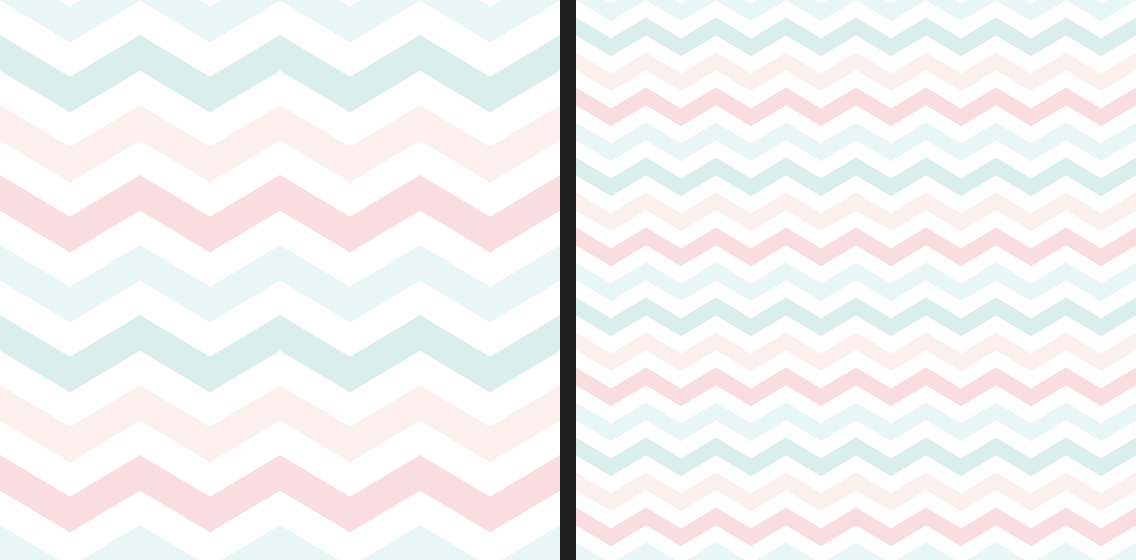
Left: one tile. Right: repeated 2 by 2.
Reproduce this pattern procedurally as a Shadertoy shader.

```glsl
// Pastel chevron stripes in four alternating colours on white, tiling seamlessly.

const float WAVES = 4.0;        // zigzag periods across
const float STRIPES = 8.0;      // stripes down, a multiple of the four colours
const float DROP = 0.0745;      // height from peak to valley
const float HALF_BAND = 0.255;  // half stripe thickness, in stripe spacings

const vec3 WHITE = vec3(1.0);
const vec3 TEAL = vec3(0.855, 0.933, 0.925);
const vec3 PEACH = vec3(0.988, 0.943, 0.927);
const vec3 PINK = vec3(0.98, 0.867, 0.875);
const vec3 MIST = vec3(0.914, 0.965, 0.965);

// Triangle wave: 0 at whole numbers, 1 halfway between them.
float triangle(float x) {
    return 1.0 - abs(2.0 * fract(x) - 1.0);
}

// Colour of a stripe, cycling every four from the top down.
vec3 stripeColor(float index) {
    float i = mod(index, 4.0);
    vec3 upper = i < 0.5 ? TEAL : PEACH;
    vec3 lower = i < 2.5 ? PINK : MIST;
    return i < 1.5 ? upper : lower;
}

// Anti-aliased coverage of a signed distance, for an edge of given softness.
float coverage(float dist, float softness) {
    return clamp(0.5 - dist / softness, 0.0, 1.0);
}

void mainImage(out vec4 fragColor, in vec2 fragCoord) {
    vec2 uv = fragCoord / iResolution.xy;

    // Straighten the zigzag, then measure downwards in stripe spacings
    float depth = 1.0 - uv.y - DROP * triangle(uv.x * WAVES);
    float row = depth * STRIPES - 0.5 - HALF_BAND;
    float index = floor(row + 0.5);
    float dist = abs(row - index) - HALF_BAND;

    // One pixel measured across the slanted edge
    float slope = 2.0 * DROP * WAVES;
    float softness = STRIPES * length(vec2(slope / iResolution.x, 1.0 / iResolution.y));

    vec3 color = mix(WHITE, stripeColor(index), coverage(dist, softness));
    fragColor = vec4(color, 1.0);
}
```
